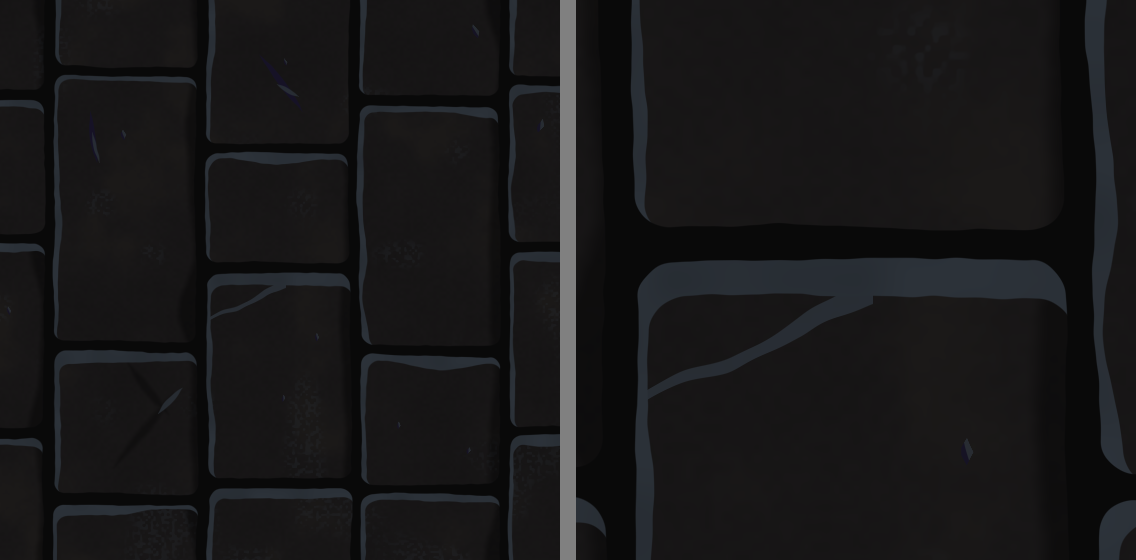
Left: the whole. Right: its middle third, enlarged.
Reproduce this texture procedurally as a WebGL 2 fragment shader.

```glsl
#version 300 es
precision highp float;

uniform vec2 u_resolution;
out vec4 fragColor;

#define GROUT_HALF 0.0090
#define CORNER 0.020
#define RIM_LEFT 0.0095
#define RIM_TOP 0.0165
#define WOBBLE 0.0055
#define CHIP_CHANCE 0.45
#define GROUT_COLOR vec3(0.036, 0.036, 0.037)
#define STONE_COLOR vec3(0.091, 0.085, 0.087)
#define RIM_COLOR vec3(0.165, 0.188, 0.215)
#define CHIP_COLOR vec3(0.085, 0.072, 0.150)
#define WARM_COLOR vec3(0.118, 0.108, 0.098)

// Column boundaries, and the three joints in each column measured from the top
const float EDGES[6] = float[6](-0.100, 0.087, 0.361, 0.633, 0.901, 1.100);
const vec3 JOINTS[5] = vec3[5](
  vec3(0.171, 0.425, 0.775), vec3(0.127, 0.619, 0.893),
  vec3(0.264, 0.478, 0.863), vec3(0.182, 0.625, 0.872),
  vec3(0.141, 0.442, 0.771));

float hash(vec2 p) {
  return fract(sin(dot(p, vec2(127.1, 311.7))) * 43758.5453);
}

float noise(vec2 p) {
  vec2 i = floor(p), f = fract(p);
  f = f * f * (3.0 - 2.0 * f);
  return mix(mix(hash(i), hash(i + vec2(1, 0)), f.x),
             mix(hash(i + vec2(0, 1)), hash(i + vec2(1, 1)), f.x), f.y);
}

float fbm(vec2 p) {
  float sum = 0.0, amp = 0.5;
  for (int i = 0; i < 4; i++) {
    sum += amp * noise(p);
    p = p * 2.03 + 17.0;
    amp *= 0.5;
  }
  return sum;
}

float roundBox(vec2 p, vec2 lo, vec2 hi) {
  vec2 q = abs(p - 0.5 * (lo + hi)) - 0.5 * (hi - lo) + CORNER;
  return length(max(q, 0.0)) + min(max(q.x, q.y), 0.0) - CORNER;
}

// Segment that tapers to a point at both ends
float sliver(vec2 p, vec2 a, vec2 b, float halfWidth) {
  vec2 ab = b - a;
  float t = clamp(dot(p - a, ab) / dot(ab, ab), 0.0, 1.0);
  return length(p - a - ab * t) - halfWidth * 4.0 * t * (1.0 - t);
}

float fill(float d) {
  float aa = 0.8 / u_resolution.y;
  return 1.0 - smoothstep(-aa, aa, d);
}

void main() {
  vec2 p = gl_FragCoord.xy / u_resolution;
  p.y = 1.0 - p.y;

  // Find the stone and its bounds, wrapping vertically
  vec2 w = p + 0.007 * (vec2(noise(p * 6.0), noise(p * 6.0 + 40.0)) - 0.5);
  int col = 0;
  for (int i = 1; i < 5; i++) if (w.x > EDGES[i]) col = i;
  vec3 j = JOINTS[col];
  vec2 span = vec2(j.z - 1.0, j.x);
  if (w.y > j.x) span = j.xy;
  if (w.y > j.y) span = j.yz;
  if (w.y > j.z) span = vec2(j.z, j.x + 1.0);
  vec2 id = vec2(float(col) + 1.0, floor(fract(span.y) * 100.0));
  vec2 lo = vec2(EDGES[col], span.x) + GROUT_HALF;
  vec2 hi = vec2(EDGES[col + 1], span.y) - GROUT_HALF;

  // Uneven outline and the offset face that leaves a lit rim
  vec2 n = p * 13.0 + id * 3.7;
  w += WOBBLE * (vec2(noise(n), noise(n + 9.0)) - 0.5);
  w += 0.0016 * (vec2(noise(p * 75.0), noise(p * 75.0 + 5.0)) - 0.5);
  float stone = fill(roundBox(w, lo, hi));
  vec2 rim = vec2(RIM_LEFT, RIM_TOP) * mix(vec2(0.35), vec2(1.55), vec2(noise(n * 1.1 + 21.0), noise(n * 0.8 + 33.0)));
  float face = fill(roundBox(w, lo + rim, hi + vec2(0.003, 0.006)));

  // Mottled face with warm patches, pale scuffs and a shaded right side
  float cloud = fbm(p * 9.0 + id);
  vec3 color = STONE_COLOR * (0.90 + 0.20 * cloud);
  color += 0.006 * (noise(p * 170.0) - 0.5);
  color = mix(color, WARM_COLOR, 0.55 * smoothstep(0.52, 0.80, cloud));
  float scuff = smoothstep(0.72, 0.92, noise(p * 11.0 + 62.0)) * smoothstep(0.45, 0.8, noise(p * 210.0));
  color = mix(color, RIM_COLOR, 0.25 * scuff);
  float side = hi.x - w.x + 0.035 * (noise(p * vec2(4.0, 9.0) + id) - 0.3);
  float shaded = step(0.35, hash(id + 4.0));
  color *= 1.0 - 0.38 * shaded * (1.0 - smoothstep(0.012, 0.028, side));

  // Small faceted chips scattered over each face
  for (int k = 0; k < 2; k++) {
    vec2 seed = id + float(k) * 7.3;
    vec2 q = w - mix(lo + 0.035, hi - 0.035, vec2(hash(seed), hash(seed + 2.1)));
    q.x += q.y * (hash(seed + 5.3) - 0.5);
    float size = mix(0.006, 0.013, hash(seed + 8.2));
    float chip = fill(max(abs(q.x) * 1.8 + abs(q.y) - size, -q.x - 0.4 * size));
    chip *= step(hash(seed + 6.6), CHIP_CHANCE);
    color = mix(color, mix(CHIP_COLOR, RIM_COLOR, fill(0.3 * q.y - q.x)), 0.85 * chip);
  }

  // Soft dark grooves, violet cuts and pale facets
  float groove = min(sliver(w, vec2(0.20, 0.84), vec2(0.31, 0.70), 0.008), sliver(w, vec2(0.23, 0.65), vec2(0.30, 0.74), 0.009));
  color *= 1.0 - 0.28 * (1.0 - smoothstep(-0.006, 0.005, groove));
  float cut = min(sliver(w, vec2(0.463, 0.10), vec2(0.537, 0.20), 0.006), sliver(w, vec2(0.161, 0.20), vec2(0.173, 0.29), 0.005));
  color = mix(color, CHIP_COLOR, fill(cut));
  float facet = min(sliver(w, vec2(0.491, 0.152), vec2(0.530, 0.174), 0.004), sliver(w, vec2(0.166, 0.235), vec2(0.177, 0.29), 0.003));
  facet = min(facet, sliver(w, vec2(0.280, 0.738), vec2(0.327, 0.690), 0.005));
  color = mix(color, RIM_COLOR, 0.85 * fill(facet));

  // Crack that widens into the upper rim
  float t = (p.x - 0.365) / 0.145;
  float path = mix(0.577, 0.506, t) - 0.006 * sin(t * 9.0) * (1.0 - t) + 0.005 * (noise(p * 45.0) - 0.5);
  float crack = fill(abs(p.y - path) - 0.0035 - 0.006 * t * t * t) * step(0.0, t) * step(t, 1.0);
  color = mix(color, RIM_COLOR, 0.9 * crack);

  // Rim and grout
  vec3 rimColor = RIM_COLOR * (0.93 + 0.14 * noise(p * 28.0));
  color = mix(rimColor, color, face);
  fragColor = vec4(mix(GROUT_COLOR, color, stone), 1.0);
}
```
